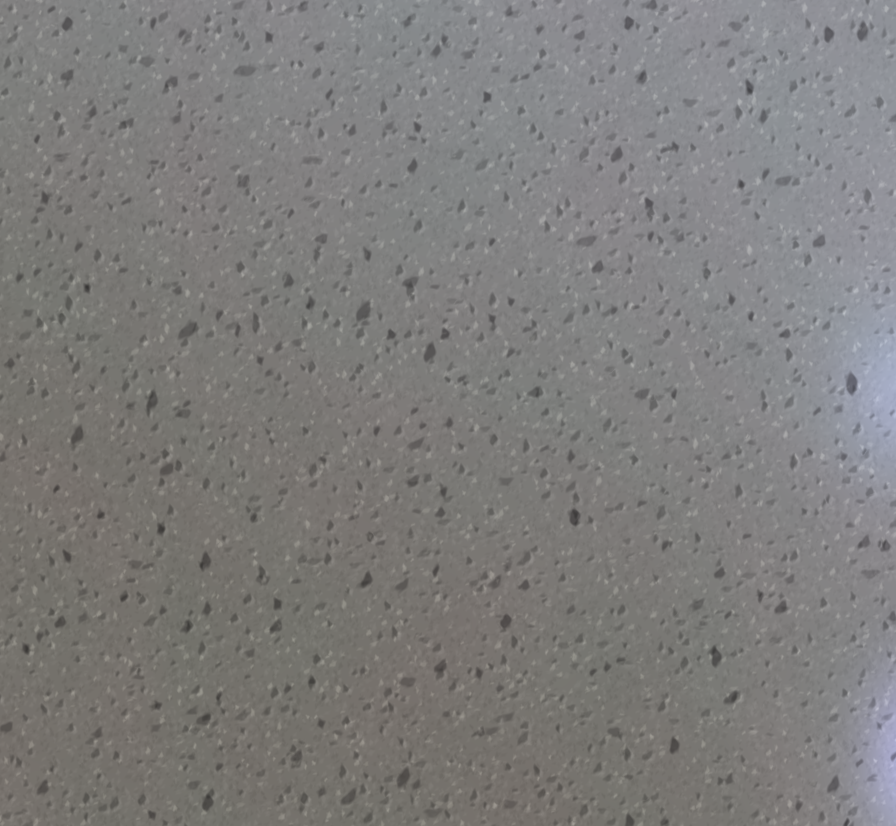
This texture is drawn by a WebGL 1 fragment shader. Its source:

```glsl
precision highp float;
// Speckled grey stone under soft daylight: a warm grey ground brightening to the
// upper right, blue reflections on the right edge, and leaning dark and pale
// flecks scattered by jittered cells in several sizes.

uniform vec2 u_resolution;

vec3 hash3(vec2 p) {
  vec3 q = vec3(dot(p, vec2(127.1, 311.7)), dot(p, vec2(269.5, 183.3)), dot(p, vec2(419.2, 371.9)));
  return fract(sin(q) * 43758.545);
}

// Coverage by leaning oval flecks; size and blur are in cell widths.
float flecks(vec2 p, float cells, float share, float size, float blur, float seed) {
  vec2 q = p * cells;
  vec2 home = floor(q);
  float cover = 0.0;
  for (int j = -1; j <= 1; j++) {
    for (int i = -1; i <= 1; i++) {
      vec2 id = home + vec2(float(i), float(j));
      vec3 place = hash3(id + seed);
      vec3 look = hash3(id + seed + 57.3);
      vec2 d = q - id - place.xy;
      float lean = 1.05 + (place.z - 0.5) * 1.7;
      vec2 along = vec2(cos(lean), sin(lean));
      d = vec2(dot(d, along) * mix(0.5, 0.85, look.z), dot(d, vec2(-along.y, along.x)));
      // Bend the outline so that the flecks are not clean ovals.
      d += 0.16 * size * sin(d.yx * 4.0 / size + look.xy * 6.28);
      float radius = size * mix(0.45, 1.0, look.x * look.x);
      float body = 1.0 - smoothstep(radius - blur, radius + blur, length(d));
      cover = max(cover, body * step(look.y, share) * mix(0.45, 1.0, place.z));
    }
  }
  return cover;
}

// Slow, uneven drift built from warped sines, about -1 to 1.
float drift(vec2 p) {
  vec2 w = p + 0.12 * sin(p.yx * 7.0 + vec2(1.3, 4.1));
  return (sin(w.x * 9.0 + w.y * 4.0) + sin(w.y * 13.0 - w.x * 6.0 + 2.0) + sin(w.x * 21.0 + w.y * 17.0)) / 3.0;
}

float glow(vec2 uv, vec2 center, vec2 spread) {
  vec2 d = (uv - center) / spread;
  return exp(-dot(d, d));
}

void main() {
  vec2 uv = gl_FragCoord.xy / u_resolution;
  vec2 p = gl_FragCoord.xy / u_resolution.y;

  // Ground and its broad light
  float daylight = smoothstep(0.2, 1.02, 0.6 * uv.y + 0.4 * uv.x);
  vec3 color = mix(vec3(0.457, 0.445, 0.422), vec3(0.56, 0.567, 0.59), daylight);
  color += vec3(0.008, -0.003, 0.001) * drift(p * 1.4);
  color += 0.006 * drift(p * 2.7 + 5.0);

  // Reflections on the right edge
  color += vec3(0.04, 0.045, 0.06) * glow(uv, vec2(1.02, 0.55), vec2(0.17, 0.32));
  color += vec3(0.09, 0.11, 0.19) * glow(uv, vec2(1.01, 0.52), vec2(0.07, 0.1));
  color += vec3(0.06, 0.07, 0.09) * glow(uv, vec2(1.03, 0.02), vec2(0.16, 0.18));
  color += vec3(0.16, 0.17, 0.32) * glow(uv, vec2(1.02, 0.08), vec2(0.055, 0.11));

  // Fine grain
  color -= 0.035 * flecks(p, 150.0, 0.5, 0.42, 0.25, 3.0);
  color += 0.035 * flecks(p, 140.0, 0.5, 0.40, 0.25, 19.0);

  // Pale chips, thin and small
  float pale = flecks(p, 85.0, 0.27, 0.26, 0.14, 31.0);
  color += vec3(0.115, 0.115, 0.105) * pale;

  // Dark chips, each with a faint lit rim to its lower right
  float rim = flecks(p - vec2(0.004, -0.003), 62.0, 0.3, 0.29, 0.12, 43.0);
  float small = flecks(p, 62.0, 0.3, 0.29, 0.12, 43.0);
  float large = flecks(p, 36.0, 0.2, 0.25, 0.075, 71.0);
  color += 0.06 * rim * (1.0 - small);
  color *= 1.0 - 0.27 * small;
  color = mix(color, color * vec3(0.63, 0.62, 0.63), large);

  gl_FragColor = vec4(color, 1.0);
}
```
